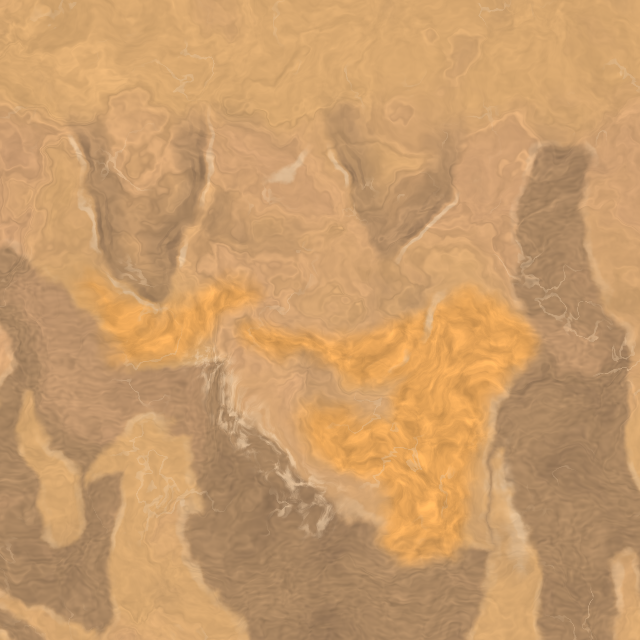
Give the GLSL for this texture, as a three.js fragment shader.

```glsl
// Aerial view of a desert: folded strata, brown rock plateaus and orange dune fields.
#define SAND vec3(0.85, 0.66, 0.44)
#define PINK_SAND vec3(0.81, 0.62, 0.46)
#define DUNE vec3(0.91, 0.64, 0.33)
#define ROCK vec3(0.66, 0.52, 0.38)
#define SHALE vec3(0.56, 0.44, 0.33)
#define SALT vec3(0.90, 0.77, 0.62)
#define WARP 0.11
#define STRATA_DENSITY 24.0
#define STRATA_CONTRAST 0.17
#define GRAIN_CONTRAST 0.13

varying vec2 vUv;

vec2 hashGradient(vec2 cell) {
  vec2 h = vec2(dot(cell, vec2(127.1, 311.7)), dot(cell, vec2(269.5, 183.3)));
  return 2.0 * fract(sin(h) * 43758.5) - 1.0;
}

float gradientNoise(vec2 p) {
  vec2 i = floor(p), f = fract(p);
  vec2 u = f * f * f * (f * (f * 6.0 - 15.0) + 10.0);
  vec2 e = vec2(0.0, 1.0);
  float low = mix(dot(hashGradient(i), f), dot(hashGradient(i + e.yx), f - e.yx), u.x);
  float high = mix(dot(hashGradient(i + e), f - e), dot(hashGradient(i + 1.0), f - 1.0), u.x);
  return mix(low, high, u.y);
}

float fbm(vec2 p) {
  float sum = 0.0, amplitude = 0.5;
  for (int i = 0; i < 5; i++) {
    sum += amplitude * gradientNoise(p);
    p = mat2(1.6, 1.2, -1.2, 1.6) * p + 7.3;
    amplitude *= 0.5;
  }
  return sum;
}

// Signed distance to a tapered stroke from a to b.
float stroke(vec2 p, vec2 a, vec2 b, float ra, float rb) {
  vec2 ab = b - a;
  float t = clamp(dot(p - a, ab) / dot(ab, ab), 0.0, 1.0);
  return length(p - a - ab * t) - mix(ra, rb, t);
}

// Approximate signed distance to a U-shaped fold, positive inside.
float fold(vec2 p, vec2 apex, float k) {
  vec2 d = p - apex;
  return (d.y - k * d.x * d.x) / sqrt(1.0 + 4.0 * k * k * d.x * d.x);
}

float line(float d, float width) {
  return 1.0 - smoothstep(0.3 * width, width, abs(d));
}

float plateaus(vec2 p) {
  float d = stroke(p, vec2(0.01, 0.57), vec2(0.12, 0.41), 0.06, 0.08);
  d = min(d, stroke(p, vec2(0.13, 0.37), vec2(0.30, 0.37), 0.06, 0.05));
  d = min(d, stroke(p, vec2(0.31, 0.35), vec2(0.48, 0.09), 0.05, 0.13));
  d = min(d, stroke(p, vec2(0.50, 0.07), vec2(0.72, 0.05), 0.13, 0.11));
  d = min(d, stroke(p, vec2(0.07, 0.08), vec2(0.09, 0.36), 0.11, 0.10));
  d = min(d, stroke(p, vec2(0.875, 0.74), vec2(0.87, 0.45), 0.045, 0.075));
  d = min(d, stroke(p, vec2(0.88, 0.44), vec2(0.90, 0.0), 0.09, 0.14));
  // Sand tongues cut into the rock, with one rock island.
  float cut = stroke(p, vec2(0.045, 0.37), vec2(0.08, 0.18), 0.014, 0.036);
  cut = min(cut, stroke(p, vec2(0.22, 0.32), vec2(0.29, 0.0), 0.030, 0.095));
  cut = min(cut, stroke(p, vec2(0.12, 0.24), vec2(0.22, 0.29), 0.010, 0.035));
  cut = min(cut, stroke(p, vec2(0.80, 0.29), vec2(0.79, 0.0), 0.006, 0.055));
  cut = min(cut, stroke(p, vec2(0.98, 0.12), vec2(1.0, 0.0), 0.018, 0.030));
  cut = min(cut, stroke(p, vec2(0.0, 0.06), vec2(0.13, 0.0), 0.010, 0.030));
  cut = max(cut, 0.032 - length(p - vec2(0.22, 0.20)));
  return max(d, -cut);
}

float dunes(vec2 p) {
  float d = stroke(p, vec2(0.40, 0.46), vec2(0.75, 0.47), 0.025, 0.06);
  d = min(d, stroke(p, vec2(0.70, 0.42), vec2(0.67, 0.21), 0.08, 0.07));
  d = min(d, stroke(p, vec2(0.53, 0.33), vec2(0.66, 0.25), 0.045, 0.06));
  d = min(d, stroke(p, vec2(0.14, 0.56), vec2(0.20, 0.46), 0.015, 0.032));
  return min(d, stroke(p, vec2(0.20, 0.46), vec2(0.36, 0.53), 0.032, 0.025));
}

// Strata inside a fold: x = shade, y = dark beds, z = pale rim.
vec3 foldBeds(float d, float top, float wear) {
  float shade = smoothstep(0.0, 0.02, d) * (1.0 - smoothstep(0.05, 0.13, d));
  float beds = line(d - 0.016, 0.010) + 0.6 * line(d - 0.042, 0.008);
  return vec3(shade, beds * wear, line(d, 0.006) * wear) * top;
}

void main() {
  vec2 uv = vUv;
  vec2 drift = vec2(fbm(uv * 5.0 + 3.1), fbm(uv * 5.0 + 19.7));
  vec2 p = uv + WARP * drift + 0.02 * vec2(fbm(uv * 24.0), fbm(uv * 24.0 + 8.0));
  float broad = fbm(uv * 3.0 + drift * 1.5 + 4.0);
  float patches = fbm(p * 7.0 + 31.0);
  float fine = fbm(uv * 45.0 + drift * 8.0);
  float wear = smoothstep(-0.12, 0.16, fbm(uv * 13.0 + 50.0));
  float strata = gradientNoise(vec2(broad * STRATA_DENSITY, p.x * 5.0 + p.y * 3.0));
  float grain = gradientNoise(uv * vec2(85.0, 150.0) + drift * 14.0);

  // Open sand, pinker and greyer toward the folds.
  float foldZone = smoothstep(0.92, 0.74, p.y) * smoothstep(0.28, 0.48, p.y);
  vec3 color = mix(SAND, PINK_SAND, clamp(0.55 * foldZone + 1.8 * broad, 0.0, 1.0));
  color = mix(color, ROCK, 0.6 * smoothstep(0.02, 0.32, patches) * (0.5 + 0.5 * foldZone));

  // Dune field with short ripples.
  float dune = smoothstep(0.022, -0.022, dunes(p) + 0.05 * patches);
  color = mix(color, DUNE * (1.0 + 0.35 * fine), 0.85 * dune);

  // Folded valleys and their broken rims.
  float top = smoothstep(0.87, 0.73, p.y);
  vec3 beds = foldBeds(fold(p, vec2(0.22, 0.51), 25.0), top, wear);
  beds += foldBeds(fold(p, vec2(0.62, 0.59), 15.0), top, wear);
  color = mix(color, ROCK, 0.75 * clamp(beds.x, 0.0, 1.0));
  color = mix(color, SHALE, 0.6 * clamp(beds.y, 0.0, 1.0));

  // Plateaus with mottled tops and pale edges.
  float edge = plateaus(p);
  float rock = smoothstep(0.007, -0.009, edge);
  vec3 rockColor = mix(ROCK, SHALE, smoothstep(-0.08, 0.40, patches + 0.5 * fine));
  rockColor = mix(rockColor, PINK_SAND, 0.5 * smoothstep(0.06, 0.30, -broad));
  color = mix(color, rockColor, 0.92 * rock * (1.0 - 0.85 * dune));

  // Salt crusts: plateau rims, streaks, and a speckled diagonal band.
  float salt = beds.z + 0.5 * wear * line(edge - 0.004, 0.009) * (1.0 - dune);
  salt += wear * line(stroke(p, vec2(0.60, 0.44), vec2(0.71, 0.55), 0.0, 0.0), 0.008);
  salt += wear * line(stroke(p, vec2(0.40, 0.71), vec2(0.49, 0.78), 0.0, 0.0), 0.009);
  salt += 0.7 * wear * line(stroke(p, vec2(0.81, 0.30), vec2(0.80, 0.10), 0.0, 0.0), 0.022);
  float band = smoothstep(0.035, 0.0, stroke(p, vec2(0.29, 0.43), vec2(0.49, 0.22), 0.01, 0.02));
  salt += band * smoothstep(-0.08, 0.20, fine);
  float vein = line(fbm(p * 9.0 + 70.0), 0.018) * smoothstep(0.02, 0.18, fbm(uv * 6.0 + 90.0));
  color = mix(color, SALT, 0.75 * clamp(salt + 0.5 * vein, 0.0, 1.0));

  // Thin bedding lines and surface grain.
  color *= 1.0 + STRATA_CONTRAST * strata * (0.6 + 0.4 * foldZone) * (1.0 - 0.5 * dune);
  color *= 1.0 + GRAIN_CONTRAST * (grain * (0.25 + 0.75 * rock) + fine);
  gl_FragColor = vec4(color, 1.0);
}
```
